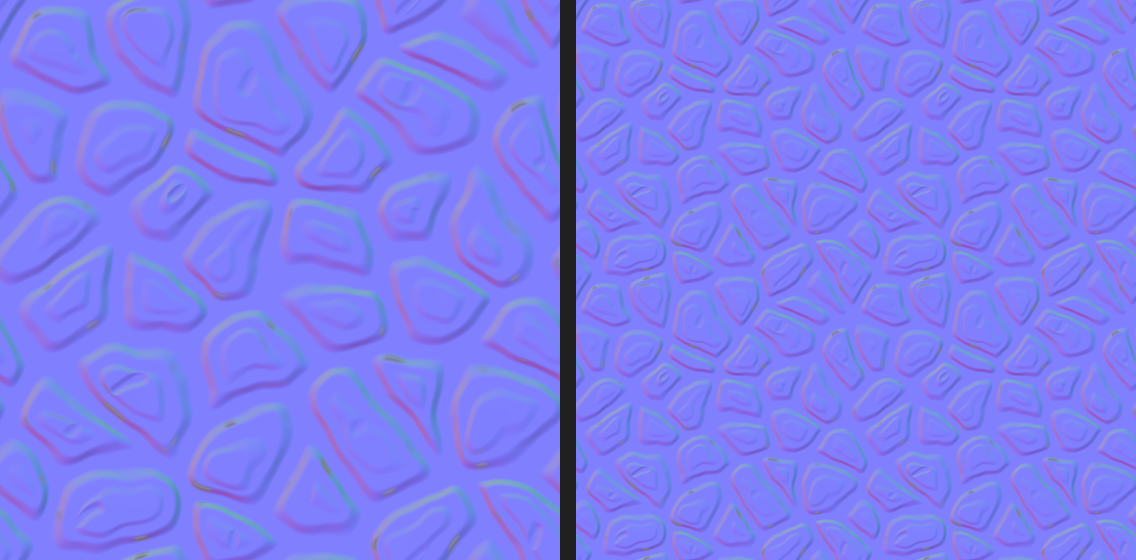
Left: one tile. Right: repeated 2 by 2.
Write a Shadertoy shader that draws this texture map.

```glsl
#define GRID 6.0          // stones per side, whole number
#define JITTER 0.92       // scatter of the stone centres
#define SIZE_SPREAD 0.22  // difference between large and small stones
#define WARP 0.24         // bend of the outlines
#define ROUNDING 19.0     // higher gives sharper corners
#define GAP 0.06          // half width of the joints
#define BEVEL 0.11        // width of the outer slope
#define INNER_INSET 0.25  // distance from joint to the second step
#define INNER_WIDTH 0.09
#define INNER_HEIGHT 0.42
#define SLOPE_GAIN 0.0098
#define WEAR 0.26         // higher gives fewer worn edge patches

vec2 hash2(vec2 p) {
    vec3 a = fract(p.xyx * vec3(0.1031, 0.1030, 0.0973));
    a += dot(a, a.yzx + 33.33);
    return fract((a.xx + a.yz) * a.zy);
}

// Gradient noise that wraps after "period" lattice steps
float gradDot(vec2 lattice, vec2 offset, float period) {
    float angle = 6.2832 * hash2(mod(lattice, period) + period * 7.0).x;
    return dot(vec2(cos(angle), sin(angle)), offset);
}

float noise(vec2 p, float period) {
    vec2 i = floor(p), f = p - i, e = vec2(1.0, 0.0);
    vec2 u = f * f * f * (f * (f * 6.0 - 15.0) + 10.0);
    float low = mix(gradDot(i, f, period), gradDot(i + e, f - e, period), u.x);
    float high = mix(gradDot(i + e.yx, f - e.yx, period),
                     gradDot(i + 1.0, f - 1.0, period), u.x);
    return mix(low, high, u.y);
}

vec2 warp(vec2 p) {
    vec2 broad = vec2(noise(p, GRID), noise(p + vec2(2.37, 4.61), GRID));
    vec2 fine = vec2(noise(p * 3.0, GRID * 3.0),
                     noise(p * 3.0 + vec2(5.3, 8.7), GRID * 3.0));
    return p + WARP * broad + 0.2 * WARP * fine;
}

// Stone centre in xy, size weight in z
vec3 stone(vec2 cell) {
    vec2 id = mod(cell, GRID);
    vec2 centre = cell + 0.5 + JITTER * (hash2(id + 11.0) - 0.5);
    return vec3(centre, SIZE_SPREAD * hash2(id + 47.0).x);
}

// Short tapered crack inside a stone
float crackDistance(vec2 p, vec2 seed) {
    float angle = 0.5 + 1.3 * seed.x + 3.1416 * step(0.75, seed.y);
    vec2 axis = vec2(cos(angle), sin(angle));
    p -= 0.16 * (seed - 0.5);
    float t = clamp(dot(p, axis), 0.0, 0.34);
    return length(p - axis * t) - 0.09 * t + step(seed.y, 0.4);
}

// Returns the height and the distance to the joint
vec2 relief(vec2 p) {
    vec2 q = warp(p), base = floor(q), ownCell = base;
    vec3 own = vec3(0.0);
    float best = 1e5;
    for (int k = 0; k < 25; k++) {
        vec2 cell = base + vec2(k % 5 - 2, k / 5 - 2);
        vec3 s = stone(cell);
        float power = dot(q - s.xy, q - s.xy) - s.z;
        if (power < best) { best = power; own = s; ownCell = cell; }
    }

    // Smooth minimum of the distances to all straight borders
    float sum = 0.0;
    for (int k = 0; k < 25; k++) {
        vec2 cell = base + vec2(k % 5 - 2, k / 5 - 2);
        if (cell == ownCell) continue;
        vec3 s = stone(cell);
        float power = dot(q - s.xy, q - s.xy) - s.z;
        float border = (power - best) / (2.0 * max(length(s.xy - own.xy), 0.05));
        sum += exp(-ROUNDING * border);
    }
    float d = -log(max(sum, 1e-9)) / ROUNDING;

    // Outer bevel, then a weaker wandering step with cracks
    float outer = smoothstep(GAP, GAP + BEVEL, d);
    float wander = 0.13 * noise(p * 2.0, GRID * 2.0);
    float crack = crackDistance(q - own.xy, hash2(mod(ownCell, GRID) + 83.0));
    float inside = min(d - INNER_INSET + wander, crack);
    float strength = INNER_HEIGHT * (1.0 + 0.9 * noise(p + 3.5, GRID));
    return vec2(outer + strength * smoothstep(0.0, INNER_WIDTH, inside), d);
}

void mainImage(out vec4 fragColor, in vec2 fragCoord) {
    vec2 p = GRID * fragCoord / iResolution.xy;
    vec2 e = vec2(0.012, 0.0);
    vec2 here = relief(p);
    vec2 slope = vec2(relief(p + e).x - relief(p - e).x,
                      relief(p + e.yx).x - relief(p - e.yx).x) / (2.0 * e.x);
    vec2 tilt = slope * vec2(1.0, -1.0) * SLOPE_GAIN;
    float steep = min(length(tilt), 0.17);

    // Worn patches flatten the tilt into fine dark lines
    float worn = smoothstep(WEAR, WEAR + 0.2, noise(p * 3.0, GRID * 3.0));
    worn *= smoothstep(0.04, 0.12, steep);
    tilt *= 1.0 - worn * (0.7 + 0.5 * sin(here.y * 110.0));

    float blue = 1.0 - 0.5 * steep - 6.0 * steep * steep - 0.2 * worn;
    fragColor = vec4(0.5 + tilt, blue, 1.0);
}
```
